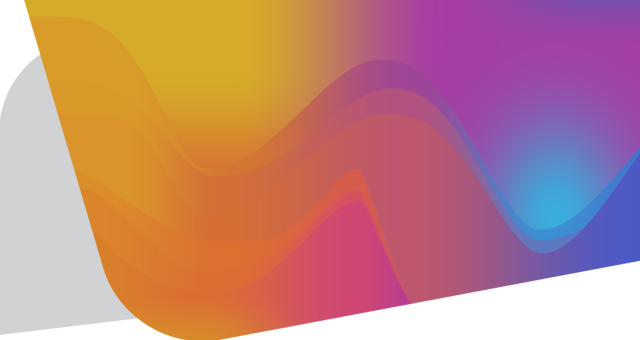
A WebGL 1 fragment shader for this background:

```glsl
precision highp float;

uniform vec2 u_resolution;

const float ASPECT = 1.882;

// Eased step from height h to target between x0 and x1; skew shifts its middle
float bend(float h, float x, float x0, float x1, float target, float skew) {
  float t = clamp((x - x0) / (x1 - x0), 0.0, 1.0);
  return mix(h, target, smoothstep(0.0, 1.0, pow(t, skew)));
}

// Wave through four turning points
float wave(float x, vec4 kx, vec4 ky, vec3 skew) {
  float h = bend(ky.x, x, kx.x, kx.y, ky.y, skew.x);
  h = bend(h, x, kx.y, kx.z, ky.z, skew.y);
  return bend(h, x, kx.z, kx.w, ky.w, skew.z);
}

// Four colours blended along x
vec3 ramp(float x, vec4 stops, vec3 a, vec3 b, vec3 c, vec3 d) {
  vec3 color = mix(a, b, smoothstep(stops.x, stops.y, x));
  color = mix(color, c, smoothstep(stops.y, stops.z, x));
  return mix(color, d, smoothstep(stops.z, stops.w, x));
}

// Inside distance of a rounded corner, from the distances to its two edges
float roundedCorner(vec2 edges, float radius) {
  float arc = radius - length(max(radius - edges, 0.0));
  return min(min(edges.x, edges.y), arc);
}

vec3 over(vec3 below, vec3 color, float dist, float soft) {
  return mix(below, color, clamp(dist / soft + 0.5, 0.0, 1.0));
}

// Backdrop gradient: yellow to purple, with a cyan glow
vec3 skyColor(vec2 p) {
  vec3 yellow = vec3(0.84, 0.67, 0.16);
  vec3 orange = vec3(0.84, 0.42, 0.20);
  vec3 purple = vec3(0.65, 0.24, 0.64);
  vec3 violet = vec3(0.45, 0.32, 0.68);
  vec3 cyan = vec3(0.22, 0.68, 0.86);
  vec3 warm = mix(orange, yellow, smoothstep(0.40, 0.80, p.y));
  vec3 color = mix(warm, purple, smoothstep(0.69, 1.32, p.x));
  color = mix(color, violet, smoothstep(1.3, 1.75, p.x) * smoothstep(0.85, 1.05, p.y));
  vec2 q = (p - vec2(1.637, 0.358)) / vec2(0.21, 0.28);
  return mix(color, cyan, exp(-dot(q, q)));
}

// Stacked translucent waves, back to front
vec3 panelColor(vec2 p, float soft) {
  float x = p.x;
  vec3 indigo = vec3(0.30, 0.35, 0.77);
  float toIndigo = 0.6 * smoothstep(1.62, 1.96, x);
  vec3 color = skyColor(p);

  float h = wave(x, vec4(0.110, 0.600, 1.115, 1.588),
                 vec4(0.951, 0.505, 0.824, 0.324), vec3(1.94, 1.12, 1.31));
  h = bend(h, x, 1.588, 2.108, 0.730, 1.0);
  vec3 tint = ramp(x, vec4(0.37, 0.71, 1.23, 1.59), vec3(0.85, 0.61, 0.16),
                   vec3(0.83, 0.46, 0.20), vec3(0.62, 0.27, 0.59), vec3(0.24, 0.56, 0.82));
  color = over(color, mix(tint, indigo, toIndigo), h - p.y, soft);

  h = wave(x, vec4(0.196, 0.625, 1.145, 1.588),
           vec4(0.760, 0.483, 0.740, 0.294), vec3(1.50, 1.27, 1.30));
  h = bend(h, x, 1.588, 2.108, 0.522, 1.0);
  tint = ramp(x, vec4(0.37, 0.66, 1.20, 1.62), vec3(0.85, 0.60, 0.16),
              vec3(0.83, 0.43, 0.22), vec3(0.70, 0.32, 0.50), vec3(0.36, 0.48, 0.76));
  color = over(color, mix(tint, indigo, toIndigo), h - p.y, soft);

  h = wave(x, vec4(0.294, 0.593, 1.127, 1.593),
           vec4(0.662, 0.368, 0.664, 0.255), vec3(1.43, 1.13, 1.43));
  h = bend(h, x, 1.593, 2.083, 0.718, 1.0);
  tint = ramp(x, vec4(0.37, 0.64, 1.20, 1.86), vec3(0.85, 0.58, 0.17),
              vec3(0.84, 0.43, 0.20), vec3(0.74, 0.34, 0.43), indigo);
  color = over(color, tint, h - p.y, soft);

  // Front hills
  h = wave(x, vec4(0.208, 0.662, 1.054, 1.275),
           vec4(0.498, 0.287, 0.502, 0.056), vec3(0.79, 1.73, 0.74));
  tint = ramp(x, vec4(0.27, 0.66, 1.05, 1.23), vec3(0.86, 0.55, 0.17),
              vec3(0.86, 0.44, 0.19), vec3(0.84, 0.36, 0.30), vec3(0.76, 0.34, 0.42));
  color = over(color, tint, h - p.y, soft);

  h = wave(x, vec4(0.221, 0.588, 1.054, 1.275),
           vec4(0.449, 0.203, 0.441, 0.056), vec3(1.0, 1.6, 0.74));
  tint = ramp(x, vec4(0.27, 0.66, 1.05, 1.23), vec3(0.86, 0.52, 0.17),
              vec3(0.86, 0.43, 0.20), vec3(0.84, 0.32, 0.38), vec3(0.76, 0.27, 0.50));
  color = over(color, tint, h - p.y, soft);

  h = wave(x, vec4(0.147, 0.588, 1.059, 1.275),
           vec4(0.473, 0.142, 0.409, 0.056), vec3(0.61, 1.43, 0.73));
  tint = ramp(x, vec4(0.27, 0.59, 1.05, 1.23), vec3(0.85, 0.50, 0.16),
              vec3(0.86, 0.43, 0.20), vec3(0.81, 0.28, 0.45), vec3(0.72, 0.23, 0.58));
  vec3 amber = vec3(0.84, 0.60, 0.15);
  float wash = (1.0 - smoothstep(-0.02, 0.14, p.y)) * (1.0 - smoothstep(0.56, 0.95, x));
  return over(color, mix(tint, amber, 0.7 * wash), h - p.y, soft);
}

vec3 scene(vec2 p, float soft) {
  // Grey card behind the panel
  float card = roundedCorner(vec2(p.x + soft, 0.892 - p.y), 0.284);
  card = min(card, p.y - 0.015 - 0.12 * p.x);
  vec3 color = over(vec3(1.0), vec3(0.82, 0.825, 0.83), card, soft);
  // Tilted panel
  float left = dot(p - vec2(0.071, 1.0), vec2(0.959, 0.283));
  float bottom = dot(p - vec2(ASPECT, 0.233), vec2(-0.185, 0.983));
  return over(color, panelColor(p, soft), roundedCorner(vec2(left, bottom), 0.27), soft);
}

void main() {
  // Four samples smooth the steep edges
  vec3 sum = vec3(0.0);
  for (int i = 0; i < 4; i++) {
    vec2 offset = vec2(mod(float(i), 2.0), floor(float(i) * 0.5)) * 0.5 - 0.25;
    vec2 p = (gl_FragCoord.xy + offset) / u_resolution * vec2(ASPECT, 1.0);
    sum += scene(p, 1.0 / u_resolution.y);
  }
  gl_FragColor = vec4(sum * 0.25, 1.0);
}
```
